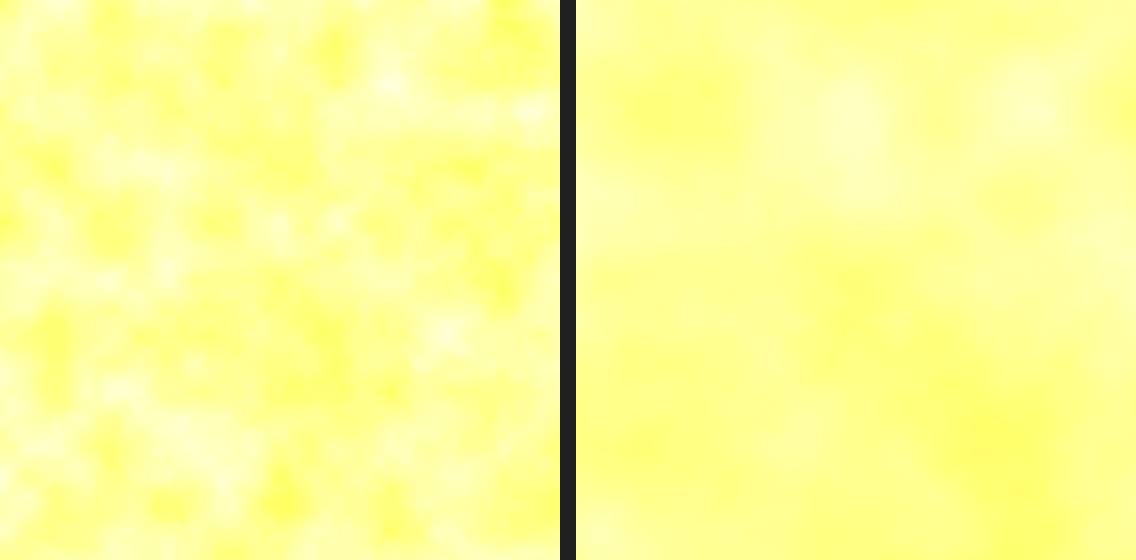
Left, the full canvas; right, a detail of the centre.
Give the GLSL for this texture, as a WebGL 1 fragment shader.

```glsl
precision highp float;
// Soft, cloudy mottling in pale and bright yellow, made of layered value noise.

uniform vec2 u_resolution;

const float CELLS_ACROSS = 10.0;
const int OCTAVES = 5;
const vec3 BRIGHT_YELLOW = vec3(1.0, 1.0, 0.29);
const vec3 PALE_CREAM = vec3(1.0, 1.0, 0.92);

float hash(vec2 cell) {
  return fract(sin(dot(cell, vec2(12.9898, 78.233))) * 43758.5453);
}

// Random lattice values, smoothly blended inside each cell: 0 to 1.
float valueNoise(vec2 p) {
  vec2 cell = floor(p);
  vec2 f = fract(p);
  vec2 blend = f * f * (3.0 - 2.0 * f);
  float bottom = mix(hash(cell), hash(cell + vec2(1.0, 0.0)), blend.x);
  float top = mix(hash(cell + vec2(0.0, 1.0)), hash(cell + vec2(1.0, 1.0)), blend.x);
  return mix(bottom, top, blend.y);
}

// Sum of octaves, each half the size and strength of the last: 0 to 1.
float cloud(vec2 p) {
  float sum = 0.0;
  float total = 0.0;
  float amplitude = 0.5;
  for (int i = 0; i < OCTAVES; i++) {
    sum += amplitude * valueNoise(p);
    total += amplitude;
    amplitude *= 0.5;
    p = p * 2.0 + vec2(17.0, 31.0);
  }
  return sum / total;
}

void main() {
  vec2 uv = gl_FragCoord.xy / min(u_resolution.x, u_resolution.y);
  float paleness = cloud(uv * CELLS_ACROSS + vec2(5.0, 9.0));
  gl_FragColor = vec4(mix(BRIGHT_YELLOW, PALE_CREAM, paleness), 1.0);
}
```
